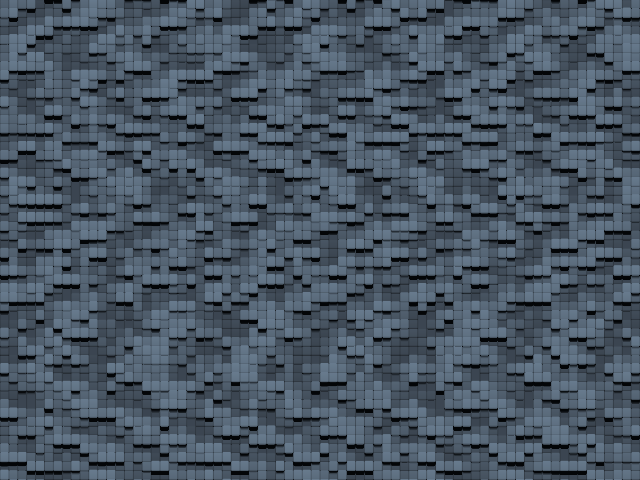
Reproduce this texture procedurally as a WebGL 1 fragment shader.

```glsl
precision highp float;
// Wall of small slate-blue blocks at uneven heights, with short shadows cast downwards.

uniform vec2 u_resolution;

const float ROWS = 54.0;
const float TAU = 6.2832;
const vec3 SHADOW = vec3(0.012, 0.02, 0.028);
const vec3 LOW_SLATE = vec3(0.235, 0.275, 0.32);
const vec3 HIGH_SLATE = vec3(0.395, 0.468, 0.54);

float hash(vec2 p) {
  vec3 q = fract(vec3(p.xyx) * vec3(0.1031, 0.1030, 0.0973));
  q += dot(q, q.yzx + 33.33);
  return fract((q.x + q.y) * q.z);
}

// Layered sines give runs along a row; the hash breaks them up.
float blockHeight(vec2 cell) {
  float slowPhase = TAU * hash(vec2(cell.y, 7.0));
  float fastPhase = TAU * hash(vec2(cell.y, 23.0));
  float runs = sin(cell.x * 0.55 + slowPhase)
             + 0.6 * sin(cell.x * 1.35 + fastPhase);
  float jitter = 1.7 * (hash(cell + 91.0) - 0.5);
  return smoothstep(-1.5, 1.5, runs + jitter);
}

float roundedBox(vec2 p, vec2 halfSize, float radius) {
  vec2 d = abs(p) - halfSize + radius;
  return length(max(d, 0.0)) + min(max(d.x, d.y), 0.0) - radius;
}

// Visible height (x) and vertical place within the winning block (y).
// Higher blocks are larger and overlap the rows around them.
vec2 surface(vec2 p, float blur) {
  vec2 cell = floor(p);
  vec2 best = vec2(0.0, 0.5);
  for (int i = -1; i <= 1; i++) {
    vec2 id = cell + vec2(0.0, float(i));
    float height = blockHeight(id);
    vec2 local = p - id - 0.5;
    float top = 0.46 + 0.2 * height;
    float bottom = -0.5 - 0.04 * height;
    vec2 center = vec2(0.0, 0.5 * (top + bottom));
    vec2 halfSize = vec2(0.51, 0.5 * (top - bottom));
    float edge = roundedBox(local - center, halfSize, 0.2);
    float level = height * (1.0 - smoothstep(-blur, blur, edge));
    if (level > best.x) {
      best = vec2(level, (local.y - bottom) / (top - bottom));
    }
  }
  return best;
}

// March upwards to find a higher block that hides the light.
float castShadow(vec2 p, float height, float blur) {
  float shade = 0.0;
  for (int i = 1; i <= 5; i++) {
    float reach = 0.09 * float(i);
    float rise = surface(p + vec2(0.0, reach), blur).x - height;
    shade = max(shade, smoothstep(0.0, 0.42, rise - 0.9 * reach));
  }
  return shade;
}

void main() {
  vec2 p = gl_FragCoord.xy / u_resolution.y * ROWS;
  float pixel = ROWS / u_resolution.y;
  float blur = max(0.06, 0.5 * pixel);

  vec2 block = surface(p, blur);
  vec3 color = mix(LOW_SLATE, HIGH_SLATE, block.x);

  // Soft bevel: brighter upper face, dark lower lip, thin upright seams.
  float lip = 1.0 - smoothstep(0.0, 0.2, block.y);
  float seamDistance = 0.5 - abs(fract(p.x) - 0.5);
  float seam = 1.0 - smoothstep(0.0, max(0.12, pixel), seamDistance);
  color *= mix(0.95, 1.03, block.y);
  color *= (1.0 - 0.3 * lip) * (1.0 - 0.2 * seam);

  color = mix(color, SHADOW, castShadow(p, block.x, blur));
  gl_FragColor = vec4(color, 1.0);
}
```
